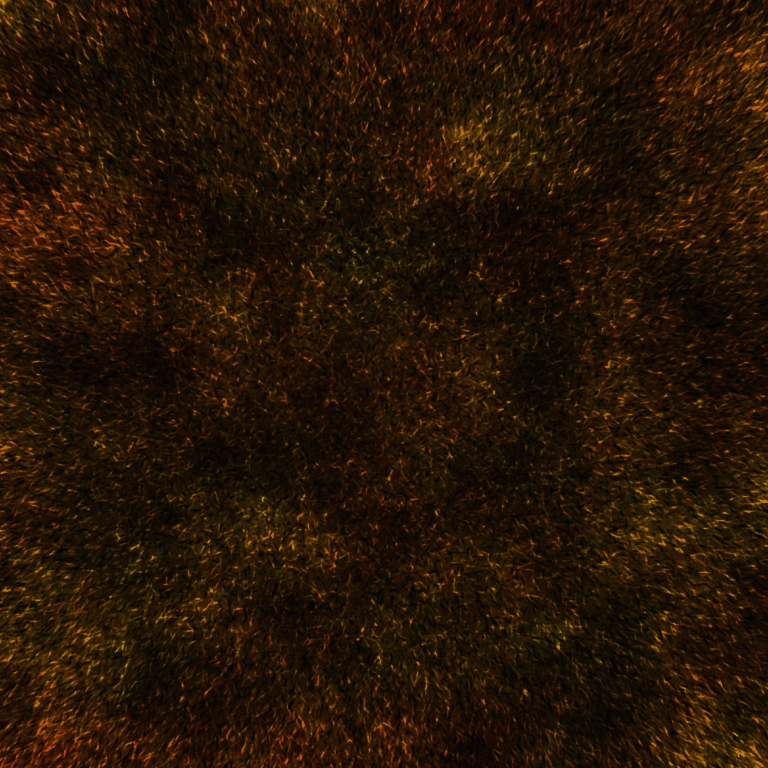
Give the GLSL for this texture, as a WebGL 2 fragment shader.

```glsl
#version 300 es
precision highp float;
// Dark amber turf seen from above: short strands fan outwards from the middle.
// Signed strand kernels, grain and soft clumps add up to one bell-shaped tone,
// which an exponential turns into deep shadows with sparse bright tips.

uniform vec2 u_resolution;
out vec4 fragColor;

// Layout
const vec2 FAN_CENTRE = vec2(0.47, 0.47);
const float FAN_STRENGTH = 1.6;      // higher: strands follow the fan more strictly
const float STRAND_WIDTH = 0.0014;
const float FINE_CELL = 0.014;
const float FINE_LENGTH = 0.0045;
const int FINE_COUNT = 8;
const float LONG_CELL = 0.03;
const float LONG_LENGTH = 0.010;
const int LONG_COUNT = 2;
const float GRAIN_FREQUENCY = 400.0;
const float CLUMP_FREQUENCY = 10.0;
const float HUE_FREQUENCY = 6.0;

// Tone: share of each part in the sum
const float FINE_GAIN = 2.1;
const float LONG_GAIN = 1.6;
const float GRAIN_GAIN = 1.2;
const float CLUMP_GAIN = 4.2;
const float EDGE_LIFT = 0.9;

// Colour
const float MEDIAN_RED = 0.122;
const float CONTRAST = 0.57;
const float MAX_RED = 0.72;
const float GREEN_RATIO = 0.545;
const float HUE_DRIFT = 0.5;
const float HUE_GRAIN = 0.14;

// Integer hash: three values from 0 to 1 for each lattice point and seed
vec3 hash3(ivec2 cell, int seed) {
    uvec3 v = uvec3(ivec3(cell, seed)) * 1664525u + 1013904223u;
    v.x += v.y * v.z;
    v.y += v.z * v.x;
    v.z += v.x * v.y;
    v ^= v >> 16u;
    v.x += v.y * v.z;
    v.y += v.z * v.x;
    v.z += v.x * v.y;
    return vec3(v >> 8u) / 16777216.0;
}

float valueNoise(vec2 p, int seed) {
    ivec2 cell = ivec2(floor(p));
    vec2 f = fract(p);
    f = f * f * (3.0 - 2.0 * f);
    float low = mix(hash3(cell, seed).x, hash3(cell + ivec2(1, 0), seed).x, f.x);
    float high = mix(hash3(cell + ivec2(0, 1), seed).x, hash3(cell + ivec2(1, 1), seed).x, f.x);
    return mix(low, high, f.y);
}

// Layered noise centred on zero
float cloudNoise(vec2 p, int seed) {
    float sum = 0.0, total = 0.0, amplitude = 1.0;
    for (int octave = 0; octave < 4; octave++) {
        sum += amplitude * (valueNoise(p, seed + octave) - 0.5);
        total += amplitude;
        amplitude *= 0.6;
        p = mat2(1.6, 1.2, -1.2, 1.6) * p + 7.3;
    }
    return sum / total;
}

// Sum of scattered strands, each weighted between minWeight and 1
float strands(vec2 p, float cellSize, int count, float meanLength, float minWeight, int seed) {
    float width = max(STRAND_WIDTH, 0.7 / u_resolution.y);
    ivec2 home = ivec2(floor(p / cellSize));
    float sum = 0.0;
    for (int y = -1; y <= 1; y++)
    for (int x = -1; x <= 1; x++)
    for (int k = 0; k < count; k++) {
        ivec2 cell = home + ivec2(x, y);
        vec3 place = hash3(cell, seed + 2 * k);
        vec3 shape = hash3(cell, seed + 2 * k + 1);
        vec2 root = (vec2(cell) + place.xy) * cellSize;
        vec2 outward = root - FAN_CENTRE;
        vec2 direction = normalize(outward * FAN_STRENGTH + shape.xy - 0.5 + 1e-5);
        float halfLength = meanLength * mix(0.6, 1.4, shape.z) * (0.75 + 0.7 * length(outward));
        vec2 offset = p - root;
        float along = dot(offset, direction) / halfLength;
        float across = dot(offset, vec2(-direction.y, direction.x)) / width;
        sum += mix(minWeight, 1.0, place.z) * exp(-along * along - across * across);
    }
    return sum;
}

void main() {
    vec2 p = gl_FragCoord.xy / u_resolution.y;

    // Tone, roughly normal with unit spread
    float tone = FINE_GAIN * strands(p, FINE_CELL, FINE_COUNT, FINE_LENGTH, -1.0, 100);
    tone += LONG_GAIN * strands(p, LONG_CELL, LONG_COUNT, LONG_LENGTH, 0.0, 200);
    tone += GRAIN_GAIN * (valueNoise(p * GRAIN_FREQUENCY, 300) - 0.5);
    tone += CLUMP_GAIN * cloudNoise(p * CLUMP_FREQUENCY, 400);
    tone += EDGE_LIFT * (length(p - FAN_CENTRE) - 0.38);

    // Amber ramp that drifts between rust and olive
    float red = min(MEDIAN_RED * exp(CONTRAST * tone), MAX_RED);
    float ratio = GREEN_RATIO + HUE_DRIFT * cloudNoise(p * HUE_FREQUENCY, 500)
                + HUE_GRAIN * (valueNoise(p * GRAIN_FREQUENCY * 0.4, 600) - 0.5);
    fragColor = vec4(red, red * ratio, 0.009 + 0.03 * red, 1.0);
}
```
